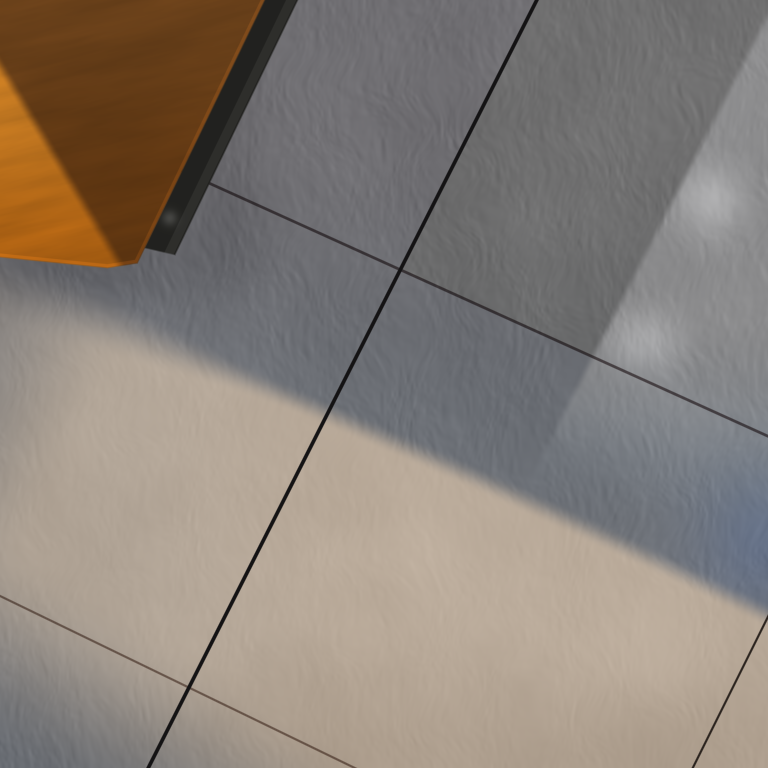
A three.js fragment shader for this texture:

```glsl
varying vec2 vUv;

float hash(vec2 p) {
  return fract(sin(dot(p, vec2(127.1, 311.7))) * 43758.5453);
}

float noise(vec2 p) {
  vec2 i = floor(p), f = fract(p);
  f = f * f * (3.0 - 2.0 * f);
  return mix(mix(hash(i), hash(i + vec2(1, 0)), f.x),
             mix(hash(i + vec2(0, 1)), hash(i + vec2(1, 1)), f.x), f.y);
}

float fbm(vec2 p) {
  float sum = 0.0, gain = 0.5;
  for (int i = 0; i < 4; i++) {
    sum += gain * noise(p);
    p = mat2(1.6, 1.2, -1.2, 1.6) * p + 7.3;
    gain *= 0.5;
  }
  return sum;
}

// Signed distance to the line from a to b, positive on its right side
float rightOf(vec2 p, vec2 a, vec2 b) {
  vec2 d = normalize(b - a);
  return dot(p - a, vec2(d.y, -d.x));
}

float cover(float d, float soft) {
  return smoothstep(-soft, soft, d);
}

float stroke(float d, float halfWidth) {
  return 1.0 - smoothstep(halfWidth - 0.001, halfWidth + 0.001, abs(d));
}

// Wrinkled height of the tile surface
float grain(vec2 p) {
  vec2 warp = vec2(noise(p * 18.0), noise(p * 18.0 + 40.0)) * 0.03;
  p += warp;
  return noise(p * vec2(130.0, 55.0)) + 0.5 * noise(p * vec2(230.0, 120.0) + 9.0);
}

float glare(vec2 p, vec2 center, vec2 size) {
  vec2 q = (p - center) / size;
  return exp(-dot(q, q));
}

vec3 floorColor(vec2 p) {
  float lowerJoint = rightOf(p, vec2(0.462, 0.0), vec2(0.0, 0.224));
  float mainJoint = rightOf(p, vec2(0.193, 0.0), vec2(0.699, 1.0));
  float crossJoint = rightOf(p, vec2(1.0, 0.432), vec2(0.28, 0.758));
  float cornerJoint = rightOf(p, vec2(0.902, 0.0), vec2(1.0, 0.197));

  // Shaded tiles
  vec3 shade = mix(vec3(0.425, 0.44, 0.465), vec3(0.445, 0.44, 0.455), smoothstep(0.4, 0.85, p.y));
  shade = mix(shade, vec3(0.425, 0.425, 0.42), 0.7 * cover(mainJoint, 0.002) * cover(crossJoint, 0.002));
  shade -= 0.07 * glare(p, vec2(0.05, 0.65), vec2(0.22, 0.06));
  shade -= 0.04 * glare(p, vec2(0.29, 0.8), vec2(0.05, 0.2));

  // Paler reflected band with its highlights
  float band = cover(rightOf(p, vec2(0.69, 0.375), vec2(0.99, 0.96)), 0.006);
  vec3 pale = mix(vec3(0.465, 0.495, 0.53), vec3(0.545, 0.545, 0.55), smoothstep(0.3, 0.6, p.y));
  shade = mix(shade, pale, band * smoothstep(0.33, 0.52, p.y + 0.25 * (p.x - 0.69)));
  shade += band * 0.14 * glare(p, vec2(0.925, 0.74), vec2(0.045, 0.045));
  shade += band * 0.12 * glare(p, vec2(0.84, 0.555), vec2(0.05, 0.04));
  shade += vec3(-0.01, 0.02, 0.08) * glare(p, vec2(1.0, 0.29), vec2(0.09, 0.09));

  // Sunlight below a soft slanted shadow edge
  float edge = 0.522 - 0.449 * (p.x - 0.28) + 0.06 * (p.x - 0.28) * (1.0 - p.x);
  float soft = mix(0.055, 0.018, smoothstep(0.0, 0.4, p.x));
  float sun = cover(edge - p.y, soft);
  sun *= mix(0.45, 1.0, smoothstep(-0.06, 0.15, p.x + 0.5 * (0.5 - p.y)));
  sun *= smoothstep(-0.2, 0.08, lowerJoint + 0.13 * p.x);
  vec3 lit = mix(vec3(0.69, 0.64, 0.585), vec3(0.725, 0.665, 0.6), smoothstep(0.1, 0.5, p.x));
  lit -= 0.04 * smoothstep(0.2, 0.0, p.y);
  vec3 color = mix(shade, lit, sun);

  // Mottling and surface relief
  color += 0.07 * (fbm(p * 7.0) - 0.47);
  float relief = grain(p) - grain(p + vec2(0.003, 0.002));
  color += relief * mix(0.045, 0.02, sun);

  // Tile joints
  color = mix(color, color * vec3(0.5, 0.45, 0.46), stroke(crossJoint, 0.0018));
  color = mix(color, color * vec3(0.6, 0.53, 0.5), stroke(lowerJoint, 0.0014));
  color = mix(color, vec3(0.17, 0.14, 0.12), stroke(cornerJoint, 0.0014));
  return mix(color, vec3(0.08, 0.075, 0.08), stroke(mainJoint, 0.0024));
}

vec3 woodColor(vec2 p) {
  vec2 along = vec2(p.x + 0.45 * p.y, p.y - 0.25 * p.x);
  float fibers = fbm(along * vec2(8.0, 75.0)) - 0.47;
  float broad = fbm(along * vec2(4.0, 18.0) + 3.0) - 0.47;
  float sun = cover(rightOf(p, vec2(0.156, 0.655), vec2(0.0, 0.915)) * -1.0, 0.008);
  vec3 dark = mix(vec3(0.37, 0.21, 0.065), vec3(0.41, 0.25, 0.1), smoothstep(0.7, 1.0, p.y));
  vec3 bright = mix(vec3(0.66, 0.37, 0.07), vec3(0.76, 0.47, 0.13), smoothstep(0.66, 0.88, p.y));
  return mix(dark, bright, sun) * (1.0 + 0.16 * fibers + 0.25 * broad);
}

void main() {
  vec2 p = vUv;
  vec3 color = floorColor(p);

  // Dark metal rail
  float railRight = -rightOf(p, vec2(0.228, 0.668), vec2(0.388, 1.0));
  float railBottom = -rightOf(p, vec2(0.189, 0.677), vec2(0.228, 0.668));
  float woodRight = -rightOf(p, vec2(0.178, 0.655), vec2(0.345, 1.0));
  float rail = min(min(railRight, railBottom), 0.04 - railRight);
  vec3 metal = vec3(0.13, 0.13, 0.12) + 0.05 * stroke(railRight - 0.008, 0.006);
  metal += 0.14 * glare(p, vec2(0.221, 0.716), vec2(0.01, 0.01));
  color = mix(color, metal, cover(rail, 0.0015));

  // Wooden panel with a thin warm rim
  float woodBottom = min(p.y - 0.665 + 0.1 * p.x, -rightOf(p, vec2(0.14, 0.651), vec2(0.178, 0.657)));
  float panel = min(woodRight, woodBottom);
  vec3 wood = woodColor(p) + vec3(0.1, 0.05, 0.01) * stroke(panel - 0.003, 0.002);
  color = mix(color, wood, cover(panel, 0.0015));

  gl_FragColor = vec4(color, 1.0);
}
```
